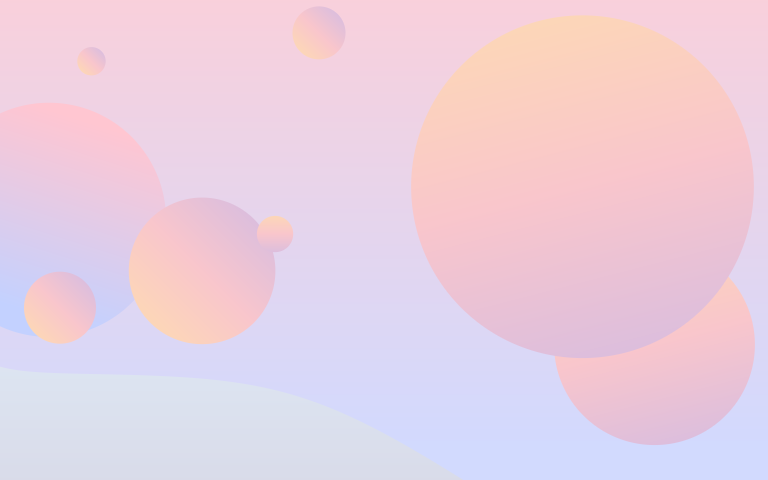
A Shadertoy shader for this background:

```glsl
// Soft pastel scene: gradient discs floating over a pink-to-blue sky,
// with a pale hill at the lower left. Discs are distance functions shaded
// by linear gradients; the hill is a smooth analytic height curve.

const vec3 PEACH = vec3(0.99, 0.84, 0.72);
const vec3 PINK  = vec3(0.975, 0.775, 0.80);
const vec3 LILAC = vec3(0.865, 0.745, 0.865);

// Coverage of a shape from its signed distance, one pixel soft
float cover(float dist) {
    return clamp(0.5 - dist * iResolution.y, 0.0, 1.0);
}

// Position along a disc's gradient: 0 at one rim, 1 at the other
float along(vec2 offset, float radius, vec2 dir) {
    return clamp(0.5 + 0.5 * dot(offset, normalize(dir)) / radius, 0.0, 1.0);
}

// Three-colour disc, running from peach to lilac in the given direction
void sunsetDisc(inout vec3 color, vec2 p, vec2 center, float radius, vec2 dir) {
    vec2 offset = p - center;
    float t = along(offset, radius, dir);
    vec3 shade = t < 0.5 ? mix(PEACH, PINK, t * 2.0)
                         : mix(PINK, LILAC, t * 2.0 - 1.0);
    color = mix(color, shade, cover(length(offset) - radius));
}

// Plateau with a small rise at the left and a smooth slope at the right
float hillHeight(float x) {
    return 0.222 + 0.0146 * exp(-x / 0.052)
         - 0.0756 * log(1.0 + exp((x - 0.635) / 0.1146));
}

void mainImage(out vec4 fragColor, in vec2 fragCoord) {
    vec2 p = fragCoord / iResolution.y;

    // Sky
    vec3 color = mix(vec3(0.825, 0.853, 0.995), vec3(0.975, 0.815, 0.86),
                     clamp((p.y - 0.08) / 0.92, 0.0, 1.0));

    // Large pink and blue disc at the left
    vec2 offset = p - vec2(0.102, 0.542);
    float t = along(offset, 0.244, vec2(-0.3, -0.95));
    vec3 shade = mix(vec3(1.0, 0.775, 0.82), vec3(0.765, 0.82, 1.0),
                     clamp((t - 0.05) / 0.85, 0.0, 1.0));
    color = mix(color, shade, cover(length(offset) - 0.244));

    // Small discs, lit from the lower left
    vec2 diagonal = vec2(1.0, 1.0);
    sunsetDisc(color, p, vec2(0.421, 0.4357), 0.1527, diagonal);
    sunsetDisc(color, p, vec2(0.125, 0.359), 0.075, diagonal);
    sunsetDisc(color, p, vec2(0.1906, 0.8724), 0.0295, diagonal);
    sunsetDisc(color, p, vec2(0.6646, 0.9315), 0.0552, diagonal);

    // Discs lit from above
    vec2 downward = vec2(0.25, -0.97);
    sunsetDisc(color, p, vec2(0.573, 0.5124), 0.0378, vec2(0.0, -1.0));
    sunsetDisc(color, p, vec2(1.3635, 0.282), 0.2092, downward);
    sunsetDisc(color, p, vec2(1.2135, 0.611), 0.357, downward);

    // Hill, with vertical distance corrected by the local slope
    float height = hillHeight(p.x);
    float slope = (hillHeight(p.x + 0.001) - height) / 0.001;
    vec3 hill = mix(vec3(0.85, 0.86, 0.915), vec3(0.865, 0.895, 0.945),
                    clamp(p.y / 0.23, 0.0, 1.0));
    color = mix(color, hill, cover((p.y - height) / sqrt(1.0 + slope * slope)));

    fragColor = vec4(color, 1.0);
}
```
